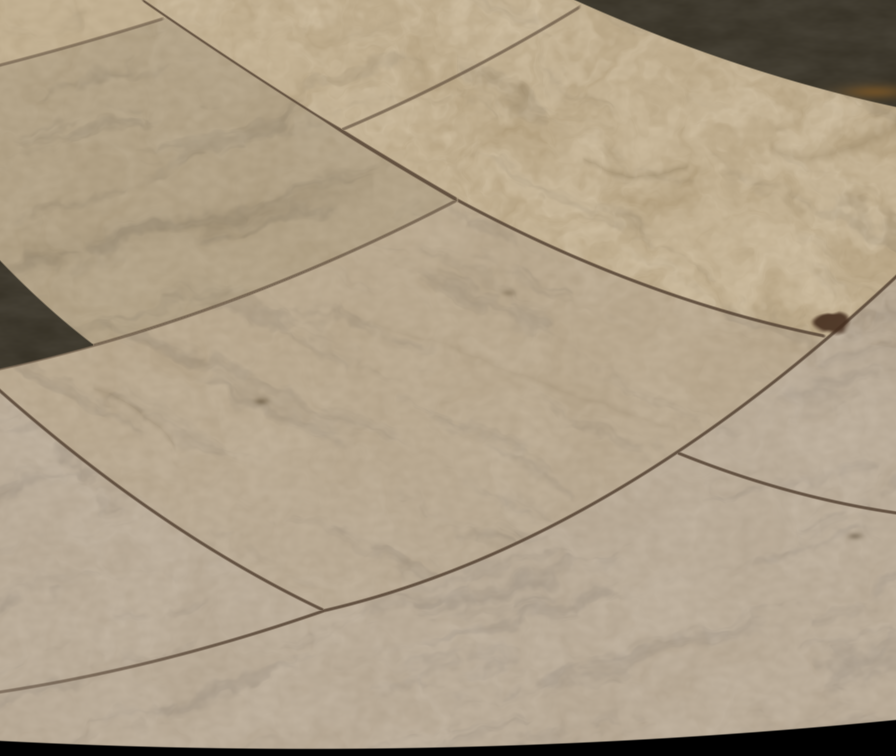
Give the GLSL for this texture, as a WebGL 1 fragment shader.

```glsl
precision highp float;
// Curved marble paving slabs with thin seams, dark inlays and a black lower rim.
uniform vec2 u_resolution;

// Layout space: x runs right, y runs down
const vec2 SPAN = vec2(7.68, 6.5);
const float SEAM_WIDTH = 0.013;
const float GRAIN = 0.022;
const float MOTTLE = 0.055;
const float STREAK = 0.05;

const vec3 WARM = vec3(0.755, 0.685, 0.565);
const vec3 TAN = vec3(0.695, 0.632, 0.525);
const vec3 CENTRE = vec3(0.725, 0.660, 0.560);
const vec3 PALE = vec3(0.728, 0.672, 0.595);
const vec3 INLAY = vec3(0.245, 0.225, 0.180);
const vec3 OCHRE = vec3(0.42, 0.31, 0.16);
const vec3 SEAM = vec3(0.33, 0.26, 0.20);
const vec3 STAIN = vec3(0.27, 0.18, 0.12);

// Seam junctions
const vec2 TOP = vec2(1.22, 0.0);
const vec2 FORK = vec2(2.92, 1.12);
const vec2 HUB = vec2(3.92, 1.72);
const vec2 EAST = vec2(7.07, 2.89);
const vec2 SOUTH = vec2(2.78, 5.25);
const vec2 BEND = vec2(5.80, 3.89);

float hash(vec2 p) {
  vec3 q = fract(p.xyx * 0.1031);
  q += dot(q, q.yzx + 33.33);
  return fract((q.x + q.y) * q.z);
}

float gradientDot(vec2 cell, vec2 f) {
  float angle = 6.2832 * hash(cell);
  return dot(vec2(cos(angle), sin(angle)), f);
}

float noise(vec2 p) {
  vec2 i = floor(p), f = fract(p);
  vec2 u = f * f * f * (f * (f * 6.0 - 15.0) + 10.0);
  vec2 e = vec2(1.0, 0.0);
  return mix(mix(gradientDot(i, f), gradientDot(i + e, f - e), u.x),
             mix(gradientDot(i + e.yx, f - e.yx), gradientDot(i + 1.0, f - 1.0), u.x), u.y);
}

float fbm(vec2 p) {
  float sum = 0.0, amp = 1.0;
  for (int i = 0; i < 4; i++) {
    sum += amp * noise(p);
    p = mat2(1.6, 1.2, -1.2, 1.6) * p + 7.3;
    amp *= 0.55;
  }
  return sum;
}

// Signed distance to the parabola through a, m, b; positive below it
float side(vec2 p, vec2 a, vec2 m, vec2 b) {
  float s = (m.y - a.y) / (m.x - a.x);
  float c = ((b.y - m.y) / (b.x - m.x) - s) / (b.x - a.x);
  float y = a.y + (p.x - a.x) * (s + c * (p.x - m.x));
  float slope = s + c * (2.0 * p.x - a.x - m.x);
  return (p.y - y) / sqrt(1.0 + slope * slope);
}

// Line coverage of signed distance d between two x limits
float line(float d, float x, float x0, float x1, float w, float soft) {
  float ends = smoothstep(x0 - 0.02, x0 + 0.02, x) * smoothstep(x1 + 0.02, x1 - 0.02, x);
  return ends * (1.0 - smoothstep(w - soft, w + soft, abs(d)));
}

float spot(vec2 p, vec2 c, vec2 r) {
  vec2 q = (p - c) / r;
  return exp(-dot(q, q));
}

void main() {
  vec2 uv = gl_FragCoord.xy / u_resolution;
  vec2 p = vec2(uv.x, 1.0 - uv.y) * SPAN;
  float px = SPAN.y / u_resolution.y;
  float aa = max(px, 0.01);
  vec2 warp = vec2(fbm(p * 1.7), fbm(p * 1.7 + 19.0));

  // Seam distances
  float upperA = side(p, TOP, FORK, HUB);
  float upperB = side(p, HUB, vec2(5.5, 2.44), EAST);
  float upper = p.x < HUB.x ? upperA : upperB;
  float lowerA = side(p, vec2(0.0, 5.95), vec2(1.5, 5.64), SOUTH);
  float lowerB = side(p, SOUTH, BEND, vec2(7.68, 2.38));
  float lower = p.x < SOUTH.x ? lowerA : lowerB;
  float across = side(p, vec2(0.0, 3.17), vec2(2.1, 2.54), HUB);
  float west = side(p, vec2(0.0, 3.36), vec2(1.22, 4.33), SOUTH);
  float corner = side(p, vec2(0.0, 0.56), vec2(0.7, 0.37), vec2(1.4, 0.16));
  float fork = side(p, FORK, vec2(4.0, 0.61), vec2(4.97, 0.06));
  float spur = side(p, BEND, vec2(6.7, 4.2), vec2(7.68, 4.41));

  // Slab tones
  float isTop = smoothstep(aa, -aa, upper);
  float isLeft = smoothstep(aa, -aa, across) * step(p.x, HUB.x);
  float isPale = max(smoothstep(-aa, aa, lower), smoothstep(-aa, aa, west) * step(p.x, SOUTH.x));
  vec3 col = mix(CENTRE, PALE, smoothstep(2.8, 5.2, p.y) * 0.6);
  col = mix(col, mix(TAN, WARM, 0.6 * smoothstep(0.8, 0.0, p.y) * smoothstep(1.2, 0.0, p.x)), isLeft);
  col = mix(col, WARM, max(isTop, isLeft * smoothstep(aa, -aa, corner)));
  col = mix(col, PALE, isPale);

  // Marble mottling, slanted streaks and grain
  float tilt = mix(0.45, -0.25, max(isLeft, isPale));
  vec2 along = vec2(p.x * 0.6, (p.y - tilt * p.x) * 3.2) + 0.5 * warp;
  float streak = smoothstep(0.05, 0.75, fbm(along + 4.0));
  col += MOTTLE * fbm(p * 1.5 + warp) * mix(0.5, 1.2, isTop) * vec3(0.9, 1.0, 1.15);
  col -= STREAK * streak * vec3(1.1, 1.0, 0.8);
  col += GRAIN * noise(p * vec2(9.0, 14.0));

  // Distinct veins and specks
  vec2 v = p + 0.06 * warp;
  float vein = 0.5 * line(side(v, vec2(3.2, 2.78), vec2(4.2, 3.12), vec2(5.8, 3.72)), p.x, 3.2, 5.8, 0.01, 0.05);
  vein += line(side(v, vec2(0.8, 3.32), vec2(1.1, 3.48), vec2(1.5, 3.8)), p.x, 0.8, 1.5, 0.01, 0.04);
  vein += 1.3 * line(side(v, vec2(5.0, 1.40), vec2(5.5, 1.49), vec2(5.92, 1.42)), p.x, 5.0, 5.9, 0.01, 0.04);
  vein += line(side(v, vec2(6.6, 1.28), vec2(7.1, 1.33), vec2(7.68, 1.08)), p.x, 6.6, 7.7, 0.02, 0.08);
  vein += 0.6 * isLeft * line(side(v, vec2(0.2, 2.2), vec2(1.6, 1.95), vec2(3.2, 1.6)), p.x, 0.2, 3.2, 0.05, 0.2);
  vein += 2.5 * (spot(p, vec2(2.24, 3.45), vec2(0.06, 0.03)) + spot(p, vec2(7.33, 4.61), vec2(0.06, 0.03)));
  vein += 1.5 * spot(p, vec2(4.36, 2.52), vec2(0.06, 0.03));
  col -= 0.07 * vein;

  // Seams
  float s = 0.0, w = SEAM_WIDTH;
  s = max(s, line(upperA, p.x, TOP.x, HUB.x, w * mix(0.7, 1.2, smoothstep(2.7, 3.0, p.x)), aa));
  s = max(s, line(upperB, p.x, HUB.x, EAST.x, w, aa));
  s = max(s, line(lower, p.x, -1.0, 9.0, w, aa) * mix(0.65, 1.0, smoothstep(0.0, 2.7, p.x)));
  s = max(s, 0.7 * line(across, p.x, -1.0, HUB.x, w, aa));
  s = max(s, line(west, p.x, -1.0, SOUTH.x, w, aa));
  s = max(s, 0.6 * line(corner, p.x, -1.0, 1.4, w, aa));
  s = max(s, 0.7 * line(fork, p.x, FORK.x, 4.97, w, aa));
  s = max(s, line(spur, p.x, BEND.x, 9.0, w, aa));
  col = mix(col, SEAM, 0.85 * s);
  col = mix(col, STAIN, 0.9 * smoothstep(0.3, 0.65, spot(p + 0.08 * warp, vec2(7.12, 2.79), vec2(0.19, 0.1))));

  // Dark inlays
  float rightEdge = side(p, vec2(4.97, 0.02), vec2(6.3, 0.54), vec2(7.68, 0.92));
  float leftEdge = side(p, vec2(0.0, 2.24), vec2(0.4, 2.63), vec2(0.77, 2.94));
  float dark = smoothstep(aa, -aa, rightEdge) * step(4.9, p.x);
  dark = max(dark, smoothstep(-aa, aa, leftEdge) * smoothstep(aa, -aa, across) * step(p.x, 0.8));
  vec3 inlay = INLAY + 0.04 * fbm(p * vec2(2.0, 5.0));
  inlay = mix(inlay, OCHRE, spot(p, vec2(7.5, 0.79), vec2(0.28, 0.06)));
  col = mix(col, inlay, dark);

  // Black rim
  float rim = side(p, vec2(0.0, 6.37), vec2(3.6, 6.43), vec2(7.68, 6.19));
  col *= smoothstep(aa, -aa, rim);
  gl_FragColor = vec4(clamp(col, 0.0, 1.0), 1.0);
}
```
